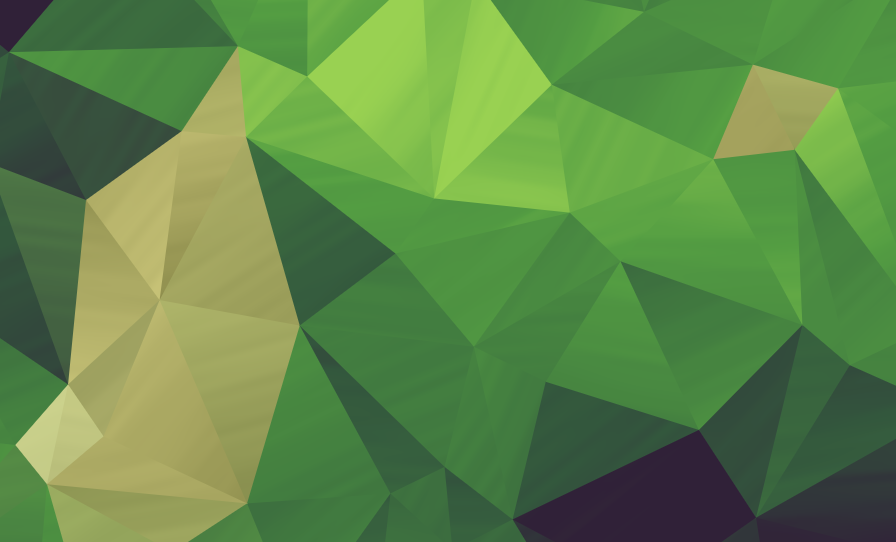
Reproduce this background procedurally as a Shadertoy shader.

```glsl
float hash(vec2 p) {
    return fract(sin(dot(p, vec2(127.1, 311.7))) * 43758.5);
}

float noise(vec2 p) {
    vec2 i = floor(p), f = fract(p);
    f = f * f * (3.0 - 2.0 * f);
    return mix(mix(hash(i), hash(i + vec2(1, 0)), f.x),
               mix(hash(i + vec2(0, 1)), hash(i + vec2(1, 1)), f.x), f.y);
}

float cross2(vec2 a, vec2 b) { return a.x * b.y - a.y * b.x; }

float area(vec2 a, vec2 b, vec2 c) { return cross2(b - a, c - a); }

// Soft round spot
float glow(vec2 p, float x, float y, float radius) {
    vec2 d = (p - vec2(x, y)) / radius;
    return exp(-dot(d, d));
}

// Broad distribution of light over the canvas
float lightField(vec2 p) {
    float bright = 0.50 * glow(p, 0.90, 0.80, 0.22)
                 + 0.36 * glow(p, 0.52, 0.88, 0.20)
                 + 0.22 * glow(p, 1.40, 0.52, 0.25)
                 + 0.22 * glow(p, 1.60, 0.75, 0.14)
                 + 0.12 * glow(p, 0.85, 0.36, 0.13);
    float dark = 0.65 * glow(p, 0.02, 0.98, 0.17)
               + 0.32 * glow(p, 0.14, 0.75, 0.14)
               + 0.36 * glow(p, 0.02, 0.50, 0.13)
               + 0.34 * glow(p, 0.60, 0.47, 0.15)
               + 0.20 * glow(p, 0.72, 0.14, 0.17)
               + 0.48 * glow(p, 1.12, 0.02, 0.23)
               + 0.58 * glow(p, 1.48, 0.08, 0.27);
    return 0.57 + bright - dark;
}

// Share of sandy tint
float sandField(vec2 p) {
    return glow(p, 0.38, 0.74, 0.15) + glow(p, 0.28, 0.46, 0.20)
         + glow(p, 0.22, 0.14, 0.28) + 0.9 * glow(p, 1.43, 0.77, 0.10);
}

// Plum, pine, moss, leaf, lime
vec3 foliage(float t) {
    vec3 c = mix(vec3(0.19, 0.13, 0.22), vec3(0.20, 0.34, 0.24), clamp(t * 4.0, 0.0, 1.0));
    c = mix(c, vec3(0.26, 0.49, 0.25), clamp(t * 4.0 - 1.0, 0.0, 1.0));
    c = mix(c, vec3(0.33, 0.62, 0.26), clamp(t * 4.0 - 2.0, 0.0, 1.0));
    return mix(c, vec3(0.60, 0.82, 0.32), clamp(t * 3.5 - 2.6, 0.0, 1.0));
}

// Colour times coverage of one counter-clockwise triangle, coverage in alpha
vec4 facet(vec2 q, vec2 a, vec2 b, vec2 c, mat2 turn, float scale) {
    float inside = min(cross2(normalize(b - a), q - a),
                   min(cross2(normalize(c - b), q - b),
                       cross2(normalize(a - c), q - c)));
    float coverage = clamp(inside * iResolution.y / scale + 0.5, 0.0, 1.0);
    if (coverage <= 0.0) return vec4(0.0);

    vec2 centre = (a + b + c) / 3.0;
    vec2 p = centre * turn / scale;
    float seed = hash(centre);

    // Linear shading and faint streaks along a direction of its own
    float angle = 1.0 + 1.4 * (hash(centre + 3.7) - 0.5);
    vec2 along = vec2(cos(angle), sin(angle));
    vec2 across = vec2(-along.y, along.x);
    float slope = dot(q - centre, across) * (hash(centre + 8.1) - 0.5) * 0.4;
    float streak = noise(vec2(dot(q, along) * 0.8, dot(q, across) * 13.0)) - 0.5;
    float vary = (seed - 0.5) * 0.26 + slope + streak * 0.05;

    vec3 sand = mix(vec3(0.54, 0.54, 0.29), vec3(0.80, 0.78, 0.48),
                    clamp(0.42 + vary * 2.6, 0.0, 1.0));
    sand = mix(sand, vec3(0.86, 0.92, 0.66), 0.8 * glow(p, 0.07, 0.27, 0.12));
    float sandy = smoothstep(0.3, 0.85, sandField(p) + (hash(centre + 5.3) - 0.5) * 0.35);
    return vec4(mix(foliage(lightField(p) + vary), sand, sandy), 1.0) * coverage;
}

// Scattered corner of the mesh
vec2 corner(vec2 cell) {
    return cell + 0.5 + 0.78 * (vec2(hash(cell), hash(cell + 17.3)) - 0.5);
}

void mainImage(out vec4 fragColor, in vec2 fragCoord) {
    float scale = 4.4;
    mat2 turn = mat2(cos(0.5), sin(0.5), -sin(0.5), cos(0.5));
    vec2 q = turn * (fragCoord / iResolution.y) * scale;
    vec2 home = floor(q - 0.5);
    vec4 sum = vec4(0.0);

    // Each jittered quad splits along the diagonal that avoids slivers
    for (int y = -1; y <= 1; y++)
    for (int x = -1; x <= 1; x++) {
        vec2 cell = home + vec2(x, y);
        vec2 a = corner(cell), b = corner(cell + vec2(1, 0));
        vec2 c = corner(cell + vec2(1, 1)), d = corner(cell + vec2(0, 1));
        if (min(area(a, b, c), area(a, c, d)) > min(area(a, b, d), area(b, c, d)))
            sum += facet(q, a, b, c, turn, scale) + facet(q, a, c, d, turn, scale);
        else
            sum += facet(q, a, b, d, turn, scale) + facet(q, b, c, d, turn, scale);
    }
    fragColor = vec4(sum.rgb / max(sum.a, 0.001), 1.0);
}
```
